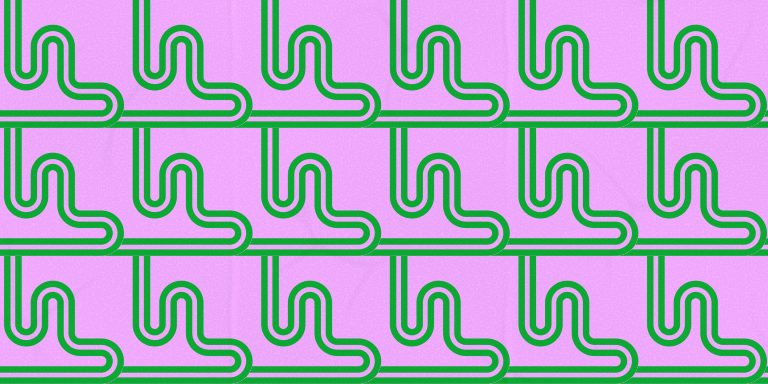
A WebGL 1 fragment shader for this pattern:

```glsl
precision highp float;
// Interlocking double-line meanders in green on softly creased pink paper.
uniform vec2 u_resolution;

const vec2 TILES = vec2(5.972, 3.0);
const vec3 PINK = vec3(0.937, 0.66, 0.99);
const vec3 GREEN = vec3(0.05, 0.66, 0.20);
const float LINE_OFFSET = 0.0435;   // track centre to line centre
const float LINE_HALF = 0.025;      // half the width of one line
const float BAND_Y = 0.930;         // height of the long horizontal track

vec2 hash2(vec2 p) {
  vec2 h = vec2(dot(p, vec2(127.1, 311.7)), dot(p, vec2(269.5, 183.3)));
  return fract(sin(h) * 43758.55);
}

// Distances to the nearest and second nearest feature points.
vec2 cellular(vec2 p) {
  vec2 cell = floor(p);
  vec2 f = p - cell;
  vec2 nearest = vec2(8.0);
  for (int j = -1; j <= 1; j++) {
    for (int i = -1; i <= 1; i++) {
      vec2 g = vec2(float(i), float(j));
      float d = length(g + hash2(cell + g) - f);
      nearest.y = min(nearest.y, max(nearest.x, d));
      nearest.x = min(nearest.x, d);
    }
  }
  return nearest;
}

float segment(vec2 p, vec2 a, vec2 b) {
  vec2 ab = b - a;
  return length(p - a - ab * clamp(dot(p - a, ab) / dot(ab, ab), 0.0, 1.0));
}

// Arc restricted to the side(s) that u and v point to.
float arc(vec2 p, vec2 centre, float radius, vec2 u, vec2 v) {
  vec2 q = p - centre;
  float side = min(dot(q, u), dot(q, v));
  return side < 0.0 ? 10.0 : abs(length(q) - radius);
}

// Distance to the meander's centreline; y runs down from the tile top.
float meander(vec2 p) {
  const vec2 R = vec2(1.0, 0.0);
  const vec2 D = vec2(0.0, 1.0);
  float bend = 0.1035;
  float turn = 0.109;
  float left = 0.100;
  float middle = left + 2.0 * bend;
  float right = middle + 2.0 * bend;
  float low = 0.535;
  float high = 0.365;
  float shelf = 0.713;
  float tip = 0.787;
  float tipRadius = 0.5 * (BAND_Y - shelf);

  float d = segment(p, vec2(left, -0.1), vec2(left, low));
  d = min(d, arc(p, vec2(left + bend, low), bend, D, D));
  d = min(d, segment(p, vec2(middle, low), vec2(middle, high)));
  d = min(d, arc(p, vec2(middle + bend, high), bend, -D, -D));
  d = min(d, segment(p, vec2(right, high), vec2(right, shelf - turn)));
  d = min(d, arc(p, vec2(right + turn, shelf - turn), turn, -R, D));
  d = min(d, segment(p, vec2(right + turn, shelf), vec2(tip, shelf)));
  d = min(d, arc(p, vec2(tip, shelf + tipRadius), tipRadius, R, R));
  return min(d, segment(p, vec2(tip, BAND_Y), vec2(-0.2, BAND_Y)));
}

// Coverage of the two parallel lines around a centreline.
float doubleLine(float d, float aa) {
  return 1.0 - smoothstep(-aa, aa, abs(d - LINE_OFFSET) - LINE_HALF);
}

float ink(vec2 p, float aa) {
  float track = meander(p);
  float band = doubleLine(abs(p.y - BAND_Y), aa);
  // The meander lies over the band, hiding it across its full width.
  float over = 1.0 - smoothstep(-aa, aa, track - LINE_OFFSET - LINE_HALF);
  return max(doubleLine(track, aa), band * (1.0 - over));
}

// Narrow shadow with a light flank along a vertical fold.
float fold(vec2 p, float x) {
  float t = p.x - x - 0.004 * sin(p.y * 9.0) * sin(p.y * 23.0 + x);
  float wear = 0.6 + 0.4 * sin(p.y * 7.0 + x * 11.0);
  return wear * (exp(-pow((t - 0.012) / 0.01, 2.0)) - exp(-pow(t / 0.006, 2.0)));
}

// Paper brightness: soft undulation, crumple creases, folds and grain.
float paper(vec2 p) {
  float swell = sin(p.x * 5.0 + 2.0 * sin(p.y * 4.0)) * sin(p.y * 6.0 + p.x * 2.0);
  vec2 warped = p + 0.06 * sin(p.yx * vec2(11.0, 8.0));
  vec2 c = cellular(warped * vec2(4.0, 3.0));
  float crease = 1.0 - smoothstep(0.0, 0.09, c.y - c.x);
  float patches = smoothstep(0.0, 0.8, sin(p.x * 8.0 + p.y * 3.0) * sin(p.y * 7.0 - p.x));
  float grain = cellular(p * 190.0).x - 0.45;
  return 1.0 + 0.008 * swell - 0.025 * crease * patches
    + 0.025 * (fold(p, 0.6) + fold(p, 1.315)) + 0.06 * grain;
}

void main() {
  vec2 uv = gl_FragCoord.xy / u_resolution;
  vec2 tile = fract(vec2(uv.x, 1.0 - uv.y) * TILES);
  float aa = 0.65 * TILES.y / u_resolution.y;
  vec3 colour = mix(PINK, GREEN, ink(tile, aa));
  gl_FragColor = vec4(colour * paper(uv * vec2(2.0, 1.0)), 1.0);
}
```
